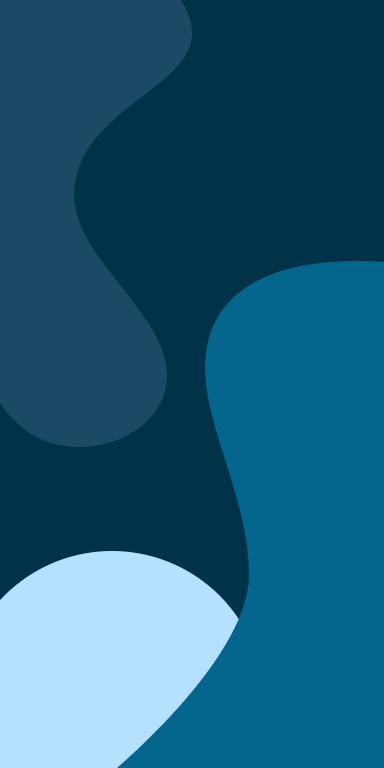
Reproduce this background procedurally as a Shadertoy shader.

```glsl
// Flat abstract backdrop: a slate blob, a pale disc and a teal wave on navy.
// Each blob is a closed chain of cubic curves, flattened into short edges to
// give a signed distance, which is then used for smooth-edged filling.

const vec3 NAVY  = vec3(0.000, 0.200, 0.290);
const vec3 SLATE = vec3(0.110, 0.290, 0.400);
const vec3 TEAL  = vec3(0.015, 0.400, 0.552);
const vec3 PALE  = vec3(0.706, 0.882, 1.000);

// Layout space: 384 by 768 units stretched over the canvas, y pointing down
const vec2 LAYOUT = vec2(384.0, 768.0);
const vec2 DISC_CENTER = vec2(112.0, 703.0);
const float DISC_RADIUS = 152.0;
const int STEPS = 24;

// Three points per curve: anchor and two handles; the last curve of each
// chain returns to the first anchor outside the canvas
const int SLATE_POINTS = 18;
const vec2 SLATE_PATH[SLATE_POINTS] = vec2[](
    vec2(150, -40), vec2(178, -8),    vec2(192, 12),
    vec2(192, 34),  vec2(192, 88),    vec2(74, 112),
    vec2(74, 195),  vec2(74, 258),    vec2(167, 313),
    vec2(167, 376), vec2(167, 415),   vec2(128, 447),
    vec2(79, 447),  vec2(25, 447),    vec2(-12, 406),
    vec2(-30, 330), vec2(-400, 200),  vec2(-300, -300));

const int TEAL_POINTS = 12;
const vec2 TEAL_PATH[TEAL_POINTS] = vec2[](
    vec2(357, 261), vec2(259, 261),   vec2(205, 299),
    vec2(205, 368), vec2(205, 427),   vec2(249, 500),
    vec2(249, 575), vec2(249, 632),   vec2(185, 708),
    vec2(117, 768), vec2(-400, 1230), vec2(2200, 261));

vec2 cubic(vec2 a, vec2 b, vec2 c, vec2 d, float t) {
    float s = 1.0 - t;
    return s * s * s * a + 3.0 * s * t * (s * b + t * c) + t * t * t * d;
}

// Updates the squared distance and flips the side for each edge crossed
void addCurve(vec2 p, vec2 a, vec2 b, vec2 c, vec2 d,
              inout float dist2, inout float side) {
    vec2 start = a;
    for (int i = 1; i <= STEPS; i++) {
        vec2 end = cubic(a, b, c, d, float(i) / float(STEPS));
        vec2 edge = end - start;
        vec2 offset = p - start;
        float along = clamp(dot(offset, edge) / dot(edge, edge), 0.0, 1.0);
        vec2 gap = offset - edge * along;
        dist2 = min(dist2, dot(gap, gap));
        if ((start.y > p.y) != (end.y > p.y) &&
            offset.x < edge.x * offset.y / edge.y) side = -side;
        start = end;
    }
}

float slateDistance(vec2 p) {
    float dist2 = 1e9, side = 1.0;
    for (int i = 0; i < SLATE_POINTS; i += 3)
        addCurve(p, SLATE_PATH[i], SLATE_PATH[i + 1], SLATE_PATH[i + 2],
                 SLATE_PATH[(i + 3) % SLATE_POINTS], dist2, side);
    return side * sqrt(dist2);
}

float tealDistance(vec2 p) {
    float dist2 = 1e9, side = 1.0;
    for (int i = 0; i < TEAL_POINTS; i += 3)
        addCurve(p, TEAL_PATH[i], TEAL_PATH[i + 1], TEAL_PATH[i + 2],
                 TEAL_PATH[(i + 3) % TEAL_POINTS], dist2, side);
    return side * sqrt(dist2);
}

void mainImage(out vec4 fragColor, in vec2 fragCoord) {
    vec2 uv = fragCoord / iResolution.xy;
    vec2 p = vec2(uv.x, 1.0 - uv.y) * LAYOUT;
    float softness = LAYOUT.y / iResolution.y;

    // Coverage of each shape, softened over one pixel
    vec3 dist = vec3(slateDistance(p),
                     length(p - DISC_CENTER) - DISC_RADIUS,
                     tealDistance(p));
    vec3 cover = clamp(0.5 - dist / softness, 0.0, 1.0);

    // Layers from back to front
    vec3 color = mix(NAVY, SLATE, cover.x);
    color = mix(color, PALE, cover.y);
    color = mix(color, TEAL, cover.z);
    fragColor = vec4(color, 1.0);
}
```
